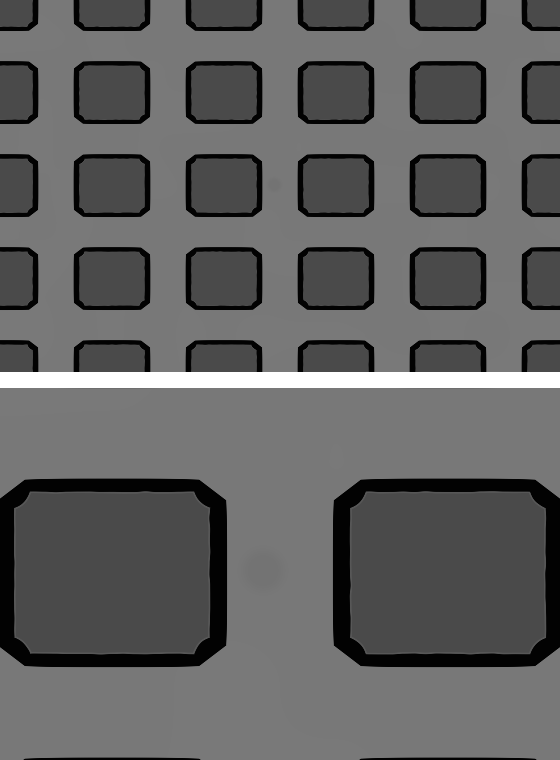
Top, the full canvas; bottom, a detail of the centre.
Reproduce this pattern procedurally as a Shadertoy shader.

```glsl
// Grey panel with a 5 by 4 grid of dark, black-rimmed openings with clipped corners.
#define REPEATS vec2(5.0, 4.0)
#define CELL_ASPECT 1.205
#define OUTER_HALF vec2(0.413, 0.338)
#define INNER_HALF vec2(0.351, 0.291)
#define EDGE_BOW vec2(0.010, 0.012)
#define CHAMFER 0.455
#define NOTCH_RADIUS 0.090
#define PANEL_COLOR vec3(0.472)
#define OPENING_COLOR vec3(0.290)
#define RIM_COLOR vec3(0.006)
#define WEAR 0.010
#define SMUDGE vec3(0.490, 0.503, 0.100)

float hash(vec2 p) {
    vec3 q = fract(p.xyx * vec3(0.1031, 0.1030, 0.0973));
    q += dot(q, q.yzx + 33.33);
    return fract((q.x + q.y) * q.z);
}

// Value noise that repeats after a whole number of lattice cells.
float wrappedNoise(vec2 uv, vec2 period) {
    vec2 p = uv * period;
    vec2 i = floor(p), f = fract(p);
    f = f * f * (3.0 - 2.0 * f);
    float low = mix(hash(mod(i, period)), hash(mod(i + vec2(1, 0), period)), f.x);
    float high = mix(hash(mod(i + vec2(0, 1), period)), hash(mod(i + vec2(1, 1), period)), f.x);
    return mix(low, high, f.y);
}

float boxDistance(vec2 p, vec2 halfSize) {
    vec2 d = p - halfSize;
    return length(max(d, 0.0)) + min(max(d.x, d.y), 0.0);
}

// Gently bowed box with slanted corners; p is folded into one quadrant.
float outerDistance(vec2 p) {
    vec2 t = min(p / OUTER_HALF, 1.0);
    vec2 bow = EDGE_BOW * pow(t.yx, vec2(4.0));
    float slant = dot(p, vec2(0.606, 0.795)) - CHAMFER;
    return max(boxDistance(p, OUTER_HALF - bow), slant);
}

// Straight box with a round notch cut from each corner.
float innerDistance(vec2 p) {
    float notch = NOTCH_RADIUS - length(p - INNER_HALF - vec2(0.029, 0.027));
    return max(boxDistance(p, INNER_HALF), notch);
}

float coverage(float d, float pixel) {
    return 1.0 - smoothstep(-0.5 * pixel, 0.5 * pixel, d);
}

void mainImage(out vec4 fragColor, in vec2 fragCoord) {
    vec2 uv = fragCoord / iResolution.xy;
    float pixel = REPEATS.y / iResolution.y;

    // Openings are centred on the lattice corners, so they wrap at the borders.
    vec2 cell = fract(uv * REPEATS + vec2(0.5, 0.496)) - 0.5;
    vec2 p = abs(cell * vec2(CELL_ASPECT, 1.0));

    // Faint mottling and one soft smudge on the panel.
    float mottling = wrappedNoise(uv, vec2(15, 10)) - 0.5;
    vec2 away = fract(uv - SMUDGE.xy + 0.5) - 0.5;
    away *= REPEATS.y * vec2(CELL_ASPECT * REPEATS.x / REPEATS.y, 1.0);
    float smudge = 1.0 - smoothstep(0.4 * SMUDGE.z, SMUDGE.z, length(away));
    vec3 color = PANEL_COLOR + WEAR * (0.6 * mottling - 2.0 * smudge);

    // Rim, then the opening with a slightly uneven, paler hairline edge.
    float roughness = 0.004 * (wrappedNoise(uv, vec2(150, 100)) - 0.5);
    float inner = innerDistance(p) + roughness;
    float hairline = coverage(abs(inner + 0.003) - 0.003, pixel);
    vec3 opening = OPENING_COLOR + 0.05 * hairline;
    color = mix(color, RIM_COLOR, coverage(outerDistance(p), pixel));
    color = mix(color, opening, coverage(inner, pixel));
    fragColor = vec4(color, 1.0);
}
```
